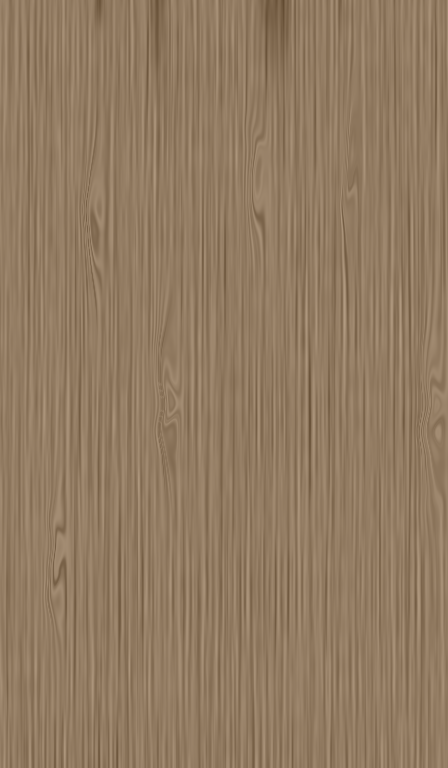
Give the GLSL for this texture, as a Shadertoy shader.

```glsl
// Brown wood veneer with fine upright grain: stretched noise, sharpened across
// the grain, gives the fibres; scattered bumps bend them into narrow wavy eyes,
// and dark stains run down from the top edge.

float hash(vec2 p) {
    vec3 q = fract(vec3(p.xyx) * 0.1031);
    q += dot(q, q.yzx + 33.33);
    return fract((q.x + q.y) * q.z);
}

float noise(vec2 p) {
    vec2 cell = floor(p), f = fract(p);
    f = f * f * (3.0 - 2.0 * f);
    return mix(mix(hash(cell), hash(cell + vec2(1, 0)), f.x),
               mix(hash(cell + vec2(0, 1)), hash(cell + vec2(1, 1)), f.x), f.y);
}

// Noise minus its side neighbours: even, thin lines without broad bands
float fibre(vec2 p) {
    vec2 side = vec2(1.3, 0.0);
    return noise(p) - 0.5 * (noise(p - side) + noise(p + side));
}

// Sideways shift of the fibres: a faint sway plus long narrow eyes
float grainShift(vec2 p) {
    float shift = 0.003 * (noise(p * vec2(9.0, 3.0)) - 0.5);
    for (float i = 0.0; i < 6.0; i++) {
        vec2 center = vec2((i + hash(vec2(i, 3.0))) / 6.0, 0.3 + 1.1 * hash(vec2(i, 8.0)));
        float width = mix(0.010, 0.017, hash(vec2(i, 15.0)));
        float height = mix(0.08, 0.17, hash(vec2(i, 21.0)));
        vec2 d = p - center;
        d.x += 0.018 * (noise(vec2(i * 7.0, p.y * 16.0)) - 0.5);
        d /= vec2(width, height);
        shift += 2.2 * width * exp(-dot(d, d));
    }
    return shift;
}

void mainImage(out vec4 fragColor, in vec2 fragCoord) {
    vec2 p = fragCoord / iResolution.x;
    float fromTop = (iResolution.y - fragCoord.y) / iResolution.x;
    vec2 g = vec2(p.x + grainShift(p), p.y);

    // Fibres from broad to hair-thin
    float tone = 0.578;
    tone += 0.02 * (noise(g * vec2(70.0, 2.0) + 40.0) - 0.5);
    tone += 0.055 * fibre(g * vec2(150.0, 3.0) + 90.0);
    tone += 0.10 * fibre(g * vec2(225.0, 5.0) + 130.0);
    tone += 0.04 * (noise(g * vec2(280.0, 22.0) + 170.0) - 0.5);

    // Thin dark pores, long and sparse
    float pore = smoothstep(0.2, 0.6, fibre(g * vec2(185.0, 2.6) + 300.0));
    tone -= 0.075 * pore;

    // Stains fading down from the top edge, frayed along the fibres
    float column = noise(vec2(p.x * 23.0, 5.0)) + 0.3 * (noise(vec2(g.x * 100.0, 9.0)) - 0.5);
    float reach = mix(0.08, 0.3, noise(vec2(g.x * 60.0, 60.0)));
    float stain = smoothstep(0.6, 0.85, column) * (1.0 - smoothstep(0.0, reach, fromTop));
    tone -= 0.11 * stain;

    vec3 wood = tone - vec3(0.0, 0.09, 0.19);
    fragColor = vec4(wood, 1.0);
}
```
